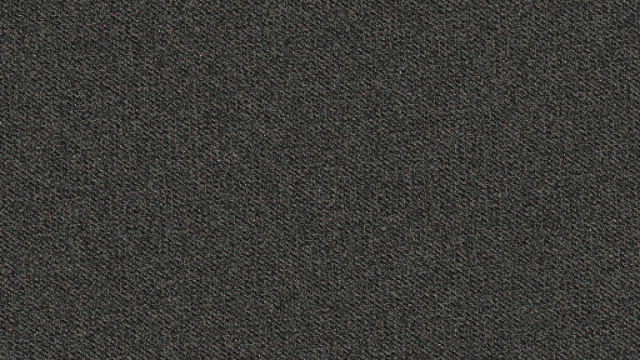
Write a WebGL 2 fragment shader that draws this texture.

```glsl
#version 300 es
precision highp float;
// A fine charcoal twill: grey and rust grain, crossed by staggered rows
// of short dark stitches that slope down to the right.
// Grain is lattice noise; stitches are segment distances in a sloping repeat.
uniform vec2 u_resolution;
out vec4 fragColor;

float hash(vec2 cell) {
  vec3 p = fract(vec3(cell.xyx) * 0.1031);
  p += dot(p, p.yzx + 33.33);
  return fract((p.x + p.y) * p.z);
}

// Value noise whose lattice points lie at the cell centres.
float grain(vec2 p) {
  p -= 0.5;
  vec2 cell = floor(p);
  vec2 f = smoothstep(0.0, 1.0, p - cell);
  float low = mix(hash(cell), hash(cell + vec2(1, 0)), f.x);
  float high = mix(hash(cell + vec2(0, 1)), hash(cell + vec2(1, 1)), f.x);
  return mix(low, high, f.y);
}

// Coverage of a stitch in a sloping repeat; each stitch varies in strength.
float stitch(vec2 thread, float halfLength, float halfWidth) {
  vec2 repeat = vec2(6.8, 3.5);
  float row = floor(thread.y / repeat.y);
  thread.x += repeat.x * fract(row * 0.38);
  vec2 cell = vec2(floor(thread.x / repeat.x), row);
  vec2 q = thread - (cell + 0.5) * repeat;
  q.y += (hash(cell + 71.0) - 0.5) * 0.5;
  float d = length(vec2(max(abs(q.x) - halfLength, 0.0), q.y));
  float cover = 1.0 - smoothstep(halfWidth - 0.5, halfWidth + 0.5, d);
  return cover * mix(0.4, 1.0, hash(cell + 19.0));
}

void main() {
  // The canvas is 288 grains high at any size.
  vec2 p = gl_FragCoord.xy / u_resolution.y * 288.0;
  vec2 along = vec2(0.83, -0.56);
  vec2 thread = vec2(dot(p, along), dot(p, vec2(-along.y, along.x)));

  // Speckle, with short fibres drawn out along the slope.
  float speck = grain(p);
  float fibre = grain(thread * vec2(0.6, 1.0) + 200.0);
  float tone = 0.09 + 0.29 * pow(speck, 1.3) + 0.06 * fibre;

  // Dark stitches, each with a pale raised edge above.
  tone += 0.07 * stitch(thread - vec2(0.0, 1.4), 1.8, 0.6);
  tone *= 1.0 - 0.58 * stitch(thread, 1.9, 0.65);

  // Sparse bright fibre ends.
  tone += 0.28 * smoothstep(0.94, 0.98, grain(p + 600.0));

  // Neutral threads with scattered rust ones.
  vec3 neutral = mix(vec3(0.98, 1.02, 0.99), vec3(1.05, 0.97, 0.93),
                     smoothstep(0.22, 0.45, tone));
  vec3 rust = vec3(1.3, 0.9, 0.88);
  float rusty = smoothstep(0.78, 0.84, grain(p + 800.0));
  fragColor = vec4(clamp(tone * mix(neutral, rust, rusty), 0.0, 1.0), 1.0);
}
```
